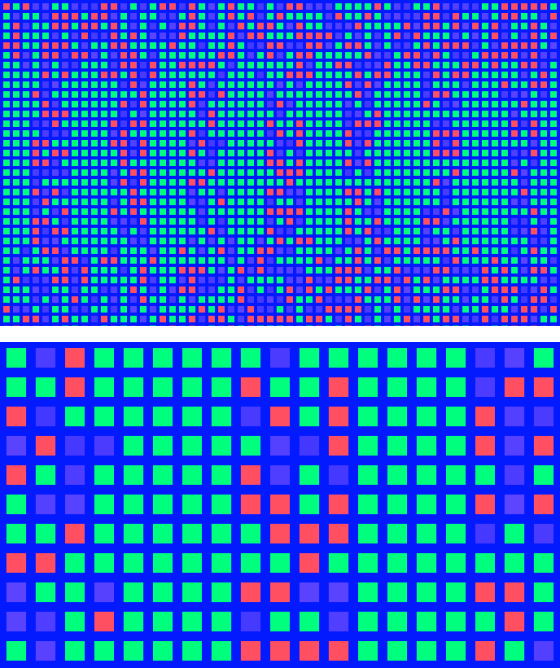
Top, the full canvas; bottom, a detail of the centre.
Give the GLSL for this pattern, as a WebGL 2 fragment shader.

```glsl
#version 300 es
precision highp float;
// A grid of small squares on blue: upright green bands in the middle rows,
// with a random mix of green, coral and violet between, above and below them.
// Each cell is coloured by a hash, gated by its distance to the nearest band.

#define COLUMNS 57.0        // squares across
#define GAP 0.00576         // space between squares, in canvas widths
#define BAND_PERIOD 8.1     // columns from one green band to the next
#define BAND_START 0.3      // column at the middle of the first band
#define BAND_HALF 2.3       // half width of a band, in columns
#define BAND_ROW 15.5       // row at the middle of the bands, from the top
#define BAND_REACH 10.5     // half height of a band, in rows
#define ACCENT_CHANCE 0.60  // share of mixed cells that are not green
#define CORAL_SHARE 0.50    // share of those that are coral

uniform vec2 u_resolution;
out vec4 outColor;

const vec3 BLUE = vec3(0.01, 0.10, 1.0);
const vec3 GREEN = vec3(0.0, 1.0, 0.49);
const vec3 CORAL = vec3(1.0, 0.31, 0.38);
const vec3 VIOLET = vec3(0.37, 0.27, 1.0);

// Three random values per cell, by integer mixing
vec3 hash3(vec2 cell) {
  uvec3 v = uvec3(ivec3(ivec2(cell) + 64, 7));
  v = v * 1664525u + 1013904u;
  v.x += v.y * v.z; v.y += v.z * v.x; v.z += v.x * v.y;
  v ^= v >> 16u;
  v.x += v.y * v.z; v.y += v.z * v.x; v.z += v.x * v.y;
  return vec3(v >> 8u) / 16777216.0;
}

// True inside a green band, whose ends are rounded off
bool inBand(vec2 cell) {
  float phase = (cell.x - BAND_START) / BAND_PERIOD;
  float across = abs(phase - round(phase)) * BAND_PERIOD;
  float along = (cell.y - BAND_ROW) / BAND_REACH;
  return across < BAND_HALF * (1.0 - pow(abs(along), 4.0));
}

vec3 cellColor(vec2 cell) {
  vec3 rnd = hash3(cell);
  if (inBand(cell) || rnd.x > ACCENT_CHANCE) return GREEN;
  if (rnd.y < CORAL_SHARE) return CORAL;
  return mix(BLUE, VIOLET, mix(0.7, 1.0, rnd.z));
}

void main() {
  // Canvas widths, measured from the upper left
  vec2 pos = vec2(gl_FragCoord.x, u_resolution.y - gl_FragCoord.y) / u_resolution.x;
  float pitch = (1.0 - GAP) / COLUMNS;
  vec2 grid = (pos - 0.5 * GAP) / pitch;
  vec2 cell = floor(grid);

  // Smoothed coverage of the square in this cell
  vec2 inset = 0.5 * (pitch - GAP) - abs(fract(grid) - 0.5) * pitch;
  vec2 cover = clamp(inset * u_resolution.x + 0.5, 0.0, 1.0);

  outColor = vec4(mix(BLUE, cellColor(cell), cover.x * cover.y), 1.0);
}
```
